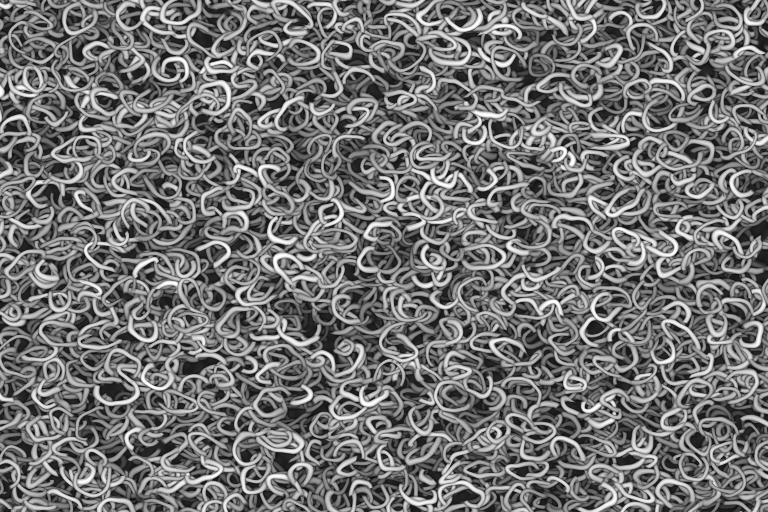
A WebGL 1 fragment shader for this texture:

```glsl
precision highp float;
// A mat of tangled, curled wire in greys, seen from above.
// Jittered grids of open elliptical loops are stacked from deep and dark
// to near and bright; each loop shades what lies below it.
uniform vec2 u_resolution;

const int LAYERS = 8;
const vec2 CELL = vec2(0.068, 0.054);
const float WIRE_RADIUS = 0.0044;
const float DEEP_TONE = 0.28;
const float NEAR_TONE = 0.86;

vec3 hash3(vec2 p) {
  vec3 q = fract(p.xyx * vec3(0.1031, 0.1030, 0.0973));
  q += dot(q, q.yxz + 33.33);
  return fract((q.xxy + q.yzz) * q.zyx);
}

vec2 gradient(vec2 lattice) {
  float angle = 6.2832 * hash3(lattice + 71.0).x;
  return vec2(cos(angle), sin(angle));
}

float gradientNoise(vec2 p) {
  vec2 i = floor(p);
  vec2 f = p - i;
  vec2 u = f * f * f * (f * (f * 6.0 - 15.0) + 10.0);
  vec2 e = vec2(1.0, 0.0);
  float low = mix(dot(gradient(i), f),
                  dot(gradient(i + e), f - e), u.x);
  float high = mix(dot(gradient(i + e.yx), f - e.yx),
                   dot(gradient(i + 1.0), f - 1.0), u.x);
  return mix(low, high, u.y);
}

vec2 rotate(vec2 p, float angle) {
  float c = cos(angle);
  float s = sin(angle);
  return vec2(c * p.x - s * p.y, s * p.x + c * p.y);
}

// First-order distance to an ellipse outline
float ellipseDistance(vec2 p, vec2 axes) {
  vec2 q = p / axes;
  float k = length(q);
  return abs(k - 1.0) * k / max(length(q / axes), 0.001);
}

// Draws one open loop over the tone below it
float drawLoop(float below, vec2 p, vec3 shape, vec3 style, float tone, float pixel) {
  p = rotate(p, (shape.z - 0.5) * 1.5);
  vec2 axes = mix(vec2(0.017, 0.011), vec2(0.043, 0.029), shape.xy);
  float d = ellipseDistance(p, axes);

  // The loop sinks into the mat towards its open side
  float angle = 6.2832 * style.x;
  vec2 around = p / axes;
  float facing = dot(around, vec2(cos(angle), sin(angle))) / max(length(around), 0.001);
  float cut = mix(-0.95, 0.15, style.y);
  float kept = smoothstep(cut - 0.1, cut + 0.1, facing);

  float radius = WIRE_RADIUS * mix(0.85, 1.15, style.z);
  float shadow = 1.0 - smoothstep(radius * 0.7, radius * 2.0, d);
  float cover = 1.0 - smoothstep(radius - 0.7 * pixel, radius + 0.7 * pixel, d);
  float across = min(d / radius, 1.0);
  float wire = tone * (1.0 - 0.45 * across * across);
  wire *= (0.9 + 0.12 * facing) * mix(0.85, 1.15, style.z);

  below *= 1.0 - 0.38 * shadow * kept;
  return mix(below, wire, cover * kept);
}

// Draws one layer of scattered loops
float drawLayer(float below, vec2 p, float layer, float tone, float pixel) {
  vec2 bend = vec2(gradientNoise(p * 28.0 + layer * 7.3),
                   gradientNoise(p * 28.0 - layer * 9.1 + 40.0));
  vec2 grid = (p + 0.009 * bend) / CELL + layer * vec2(0.37, 0.61);
  vec2 home = floor(grid);
  for (int y = -1; y <= 1; y++) {
    for (int x = -1; x <= 1; x++) {
      vec2 cell = home + vec2(float(x), float(y));
      vec2 seed = cell + layer * vec2(43.0, 67.0) + 19.0;
      vec3 place = hash3(seed);
      vec3 shape = hash3(seed + 211.0);
      vec3 style = hash3(seed + 431.0);
      vec2 local = (grid - cell - place.xy) * CELL;
      below = drawLoop(below, local, shape, style, tone, pixel);
    }
  }
  return below;
}

void main() {
  vec2 p = gl_FragCoord.xy / u_resolution.y;
  float pixel = 1.0 / u_resolution.y;

  // Wide, flat hollows darken the deeper layers
  float hollow = gradientNoise(p * vec2(4.0, 9.0))
               + 0.6 * gradientNoise(p * vec2(9.0, 17.0) + 13.0);
  float grey = 0.13 + 0.06 * gradientNoise(p * 60.0);

  for (int i = 0; i < LAYERS; i++) {
    float height = float(i) / float(LAYERS - 1);
    float tone = mix(DEEP_TONE, NEAR_TONE, height);
    tone *= 1.0 + 0.5 * hollow * (1.0 - 0.75 * height);
    grey = drawLayer(grey, p, float(i), tone, pixel);
  }
  gl_FragColor = vec4(vec3(clamp(grey, 0.0, 1.0)), 1.0);
}
```
